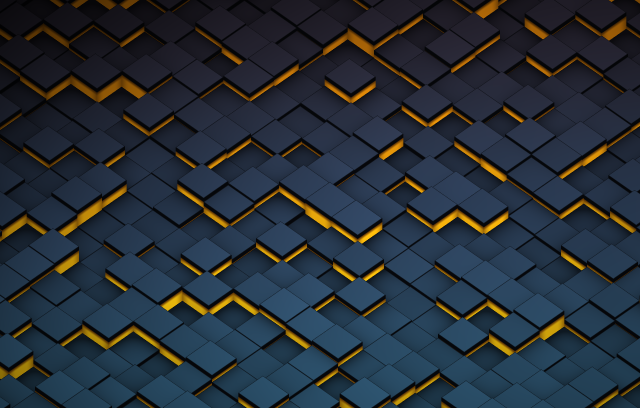
Write a Shadertoy shader that draws this background.

```glsl
// Dark square blocks of uneven height in oblique view, with glowing amber sides.

// Lengths are fractions of the canvas height.
const mat2 GRID = mat2(-0.0643, 0.0449, 0.0602, 0.0418); // up-left and up-right tile edges
const vec2 ORIGIN = vec2(1.190, 0.331);
const float MAX_HEIGHT = 0.042;
const float LID = 0.0095;          // dark rim above the glow
const float SEAM = 0.022;          // gap line, in tile widths
const float SHADOW_REACH = 0.24;   // in tile widths
const int SAMPLES = 3;             // antialiasing grid

const vec3 TILE_LOW  = vec3(0.180, 0.335, 0.445);
const vec3 TILE_MID  = vec3(0.180, 0.252, 0.355);
const vec3 TILE_HIGH = vec3(0.205, 0.185, 0.250);
const vec3 RIM       = vec3(0.022, 0.028, 0.040);
const vec3 GLOW_LOW  = vec3(0.950, 0.760, 0.050);
const vec3 GLOW_HIGH = vec3(1.000, 0.590, 0.040);
const vec3 EMBER     = vec3(0.400, 0.220, 0.020);

float hash(vec2 cell) {
    vec3 q = fract(vec3(cell.xyx) * vec3(0.1031, 0.1030, 0.0973));
    q += dot(q, q.yzx + 33.33);
    return fract((q.x + q.y) * q.z);
}

float blockHeight(vec2 cell) {
    return MAX_HEIGHT * hash(cell + 217.0);
}

// Light falling off towards the corners, strongest at the upper left.
float vignette(vec2 p, float aspect) {
    vec2 q = (p - vec2(0.56 * aspect, 0.42)) / vec2(aspect, 1.0);
    return 1.06 - 0.95 * dot(q, q) - 0.22 * smoothstep(0.1, 0.9, p.y - p.x * 0.5);
}

// Soft shade cast by a neighbour that stands higher, at a distance in tiles.
float shade(float rise, float gap) {
    return smoothstep(0.0, 0.6 * MAX_HEIGHT, rise) * exp(-gap / SHADOW_REACH);
}

vec3 topColor(vec2 cell, vec2 local, float height, vec2 p) {
    vec3 color = mix(TILE_LOW, TILE_MID, smoothstep(0.0, 0.55, p.y));
    color = mix(color, TILE_HIGH, smoothstep(0.45, 1.0, p.y));
    color *= 0.95 + 0.10 * hash(cell + 71.0) + 0.05 * (local.y - local.x);
    color *= 0.86 + 0.14 * height / MAX_HEIGHT;

    float occlusion = 0.0;
    for (int i = 0; i < 2; i++) {
        vec2 side = i == 0 ? vec2(1, 0) : vec2(0, 1);
        float along = dot(local, side);
        occlusion += shade(blockHeight(cell + side) - height, 1.0 - along);
        occlusion += shade(blockHeight(cell - side) - height, along);
    }
    color *= 1.0 - 0.62 * min(occlusion, 1.0);

    vec2 border = min(local, 1.0 - local);
    float seam = 1.0 - smoothstep(0.4 * SEAM, SEAM, min(border.x, border.y));
    return mix(color, RIM, 0.65 * seam);
}

vec3 wallColor(vec2 cell, float along, float depth, bool facesRight, vec2 p) {
    float lit = smoothstep(LID, LID * 2.0, depth);
    vec3 glow = mix(GLOW_LOW, GLOW_HIGH, smoothstep(0.15, 0.95, p.y));
    float ends = smoothstep(-0.25, 0.3, along) * smoothstep(-0.25, 0.3, 1.0 - along);
    float strength = lit * ends * (0.82 + 0.18 * hash(cell + 139.0));
    glow = mix(EMBER, glow, strength) * (facesRight ? 1.0 : 0.93);
    return mix(RIM, glow, smoothstep(LID * 0.88, LID * 1.12, depth));
}

// Walks the view ray through the blocks from front to back.
vec3 scene(vec2 p, float aspect) {
    mat2 toCell = inverse(GRID);
    vec2 start = toCell * (p - ORIGIN - vec2(0.0, MAX_HEIGHT));
    vec2 climb = toCell * vec2(0.0, 1.0);
    vec2 cell = floor(start);
    float level = MAX_HEIGHT;      // ray height on entering the cell
    bool crossedX = false;
    vec3 color = RIM;

    for (int i = 0; i < 5; i++) {
        float height = blockHeight(cell);
        if (height > level) {
            vec2 local = start + climb * (MAX_HEIGHT - level) - cell;
            float along = crossedX ? local.y : local.x;
            color = wallColor(cell, along, height - level, crossedX, p);
            break;
        }
        vec2 travel = (cell + 1.0 - start) / climb;
        float exitLevel = MAX_HEIGHT - min(travel.x, travel.y);
        if (height >= exitLevel) {
            vec2 local = start + climb * (MAX_HEIGHT - height) - cell;
            color = topColor(cell, local, height, p);
            break;
        }
        crossedX = travel.x < travel.y;
        cell += crossedX ? vec2(1, 0) : vec2(0, 1);
        level = exitLevel;
    }
    return color * vignette(p, aspect);
}

void mainImage(out vec4 fragColor, in vec2 fragCoord) {
    float aspect = iResolution.x / iResolution.y;
    vec3 sum = vec3(0.0);
    for (int i = 0; i < SAMPLES * SAMPLES; i++) {
        vec2 offset = (vec2(i % SAMPLES, i / SAMPLES) + 0.5) / float(SAMPLES) - 0.5;
        sum += scene((fragCoord + offset) / iResolution.y, aspect);
    }
    fragColor = vec4(sum / float(SAMPLES * SAMPLES), 1.0);
}
```
